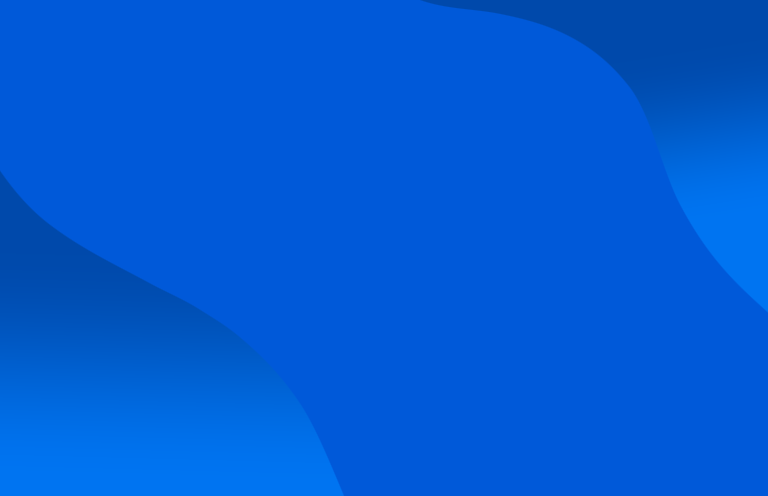
A Shadertoy shader for this background:

```glsl
const int KNOTS = 7;
const vec3 BASE_BLUE = vec3(0.0, 0.348, 0.852);
const vec3 DEEP_BLUE = vec3(0.0, 0.288, 0.672);
const vec3 BRIGHT_BLUE = vec3(0.0, 0.455, 0.945);

// Each knot holds x, height and slope, in fractions of the canvas
const vec3 LOWER_WAVE[KNOTS] = vec3[KNOTS](
    vec3(0.0, 0.656, -2.25), vec3(0.065, 0.547, -1.17),
    vec3(0.195, 0.429, -0.84), vec3(0.260, 0.376, -0.98),
    vec3(0.3125, 0.320, -1.32), vec3(0.391, 0.186, -2.33),
    vec3(0.448, 0.0, -3.7));
const vec3 UPPER_WAVE[KNOTS] = vec3[KNOTS](
    vec3(0.547, 1.0, -0.55), vec3(0.651, 0.972, -0.31),
    vec3(0.755, 0.915, -0.93), vec3(0.820, 0.824, -2.0),
    vec3(0.853, 0.717, -4.4), vec3(0.885, 0.589, -2.95),
    vec3(1.0, 0.370, -1.4));

// Cubic Hermite height between two knots
float hermite(float x, vec3 a, vec3 b) {
    float span = b.x - a.x;
    float t = (x - a.x) / span;
    float s = 1.0 - t;
    return s * s * ((1.0 + 2.0 * t) * a.y + t * span * a.z)
         + t * t * ((3.0 - 2.0 * t) * b.y - s * span * b.z);
}

// Smooth wave height, continued by straight lines past its ends
float waveHeight(float x, vec3 knots[KNOTS]) {
    vec3 first = knots[0];
    vec3 last = knots[KNOTS - 1];
    float height = x < first.x ? first.y + first.z * (x - first.x)
                               : last.y + last.z * (x - last.x);
    for (int i = 0; i < KNOTS - 1; i++) {
        if (x >= knots[i].x && x <= knots[i + 1].x) {
            height = hermite(x, knots[i], knots[i + 1]);
        }
    }
    return height;
}

// Antialiased coverage of the positive side of an edge
float coverage(float side) {
    return clamp(0.5 + side / max(fwidth(side), 1e-5), 0.0, 1.0);
}

// Deep blue above, bright blue below
vec3 waveColor(float height, float top, float bottom) {
    float glow = smoothstep(0.0, 1.0, (top - height) / (top - bottom));
    return mix(DEEP_BLUE, BRIGHT_BLUE, glow);
}

void mainImage(out vec4 fragColor, in vec2 fragCoord) {
    vec2 uv = fragCoord / iResolution.xy;

    float lowerSide = waveHeight(uv.x, LOWER_WAVE) - uv.y;
    float upperSide = uv.y - waveHeight(uv.x, UPPER_WAVE);

    // Slight tilts lean the two gradients
    vec3 lowerColor = waveColor(uv.y + 0.04 * uv.x, 0.50, 0.03);
    vec3 upperColor = waveColor(uv.y + 0.25 * (1.0 - uv.x), 0.93, 0.565);

    vec3 color = mix(BASE_BLUE, lowerColor, coverage(lowerSide));
    color = mix(color, upperColor, coverage(upperSide));
    fragColor = vec4(color, 1.0);
}
```
